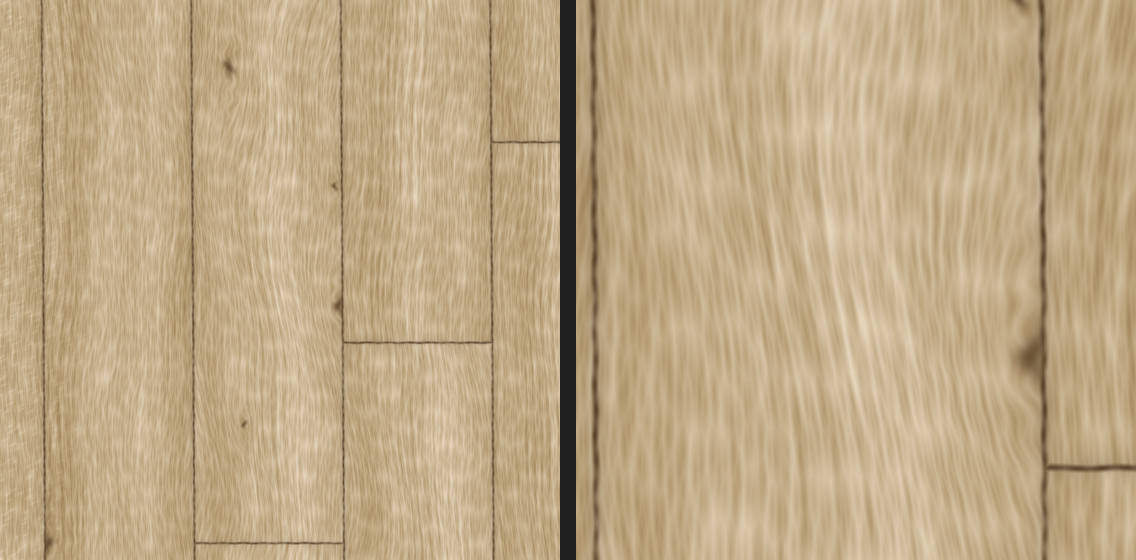
Left, the full canvas; right, a detail of the centre.
This texture is drawn by a WebGL 1 fragment shader. Its source:

```glsl
precision highp float;
// Pale oak floor: upright planks, a little tilted, with end joints stepping up
// from one column to the next. Layered sines give bands and growth rings,
// stretched cellular noise gives fibres and pores; a few knots bend the grain.

uniform vec2 u_resolution;

const float PLANK_WIDTH = 0.267;
const float PLANK_LENGTH = 1.79;

vec2 hash2(vec2 p) {
  return fract(sin(vec2(dot(p, vec2(127.1, 311.7)), dot(p, vec2(269.5, 183.3)))) * 43758.5);
}

// Distance to the nearest jittered cell point
float cellular(vec2 p) {
  vec2 base = floor(p);
  float nearest = 4.0;
  for (int j = -1; j <= 1; j++) {
    for (int i = -1; i <= 1; i++) {
      vec2 cell = base + vec2(float(i), float(j));
      vec2 toPoint = cell + hash2(cell) - p;
      nearest = min(nearest, dot(toPoint, toPoint));
    }
  }
  return sqrt(nearest);
}

// Horizontal position in plank widths; whole numbers are the long seams
float plankCoord(vec2 p) {
  return (p.x - 0.0745 - 0.006 * (1.0 - p.y)) / PLANK_WIDTH + 1.0;
}

// Soft dark line around a signed distance
float gap(float dist, float halfWidth) {
  float soft = 0.0013 + 0.5 / u_resolution.y;
  return 1.0 - smoothstep(halfWidth - soft, halfWidth + soft, abs(dist));
}

vec3 oak(float tone) {
  vec3 curve = pow(vec3(clamp(tone, 0.0, 1.1)), vec3(1.0, 1.06, 1.25));
  return mix(vec3(0.56, 0.45, 0.30), vec3(0.87, 0.80, 0.69), curve);
}

void main() {
  vec2 uv = gl_FragCoord.xy / u_resolution.y;
  float y = uv.y;

  // Plank layout
  float column = floor(plankCoord(uv));
  float across = plankCoord(uv) - column;
  float along = (y - 0.03 - 0.358 * (column - 2.0)) / PLANK_LENGTH;
  float row = floor(along);
  vec2 random = hash2(vec2(column + 3.0, row + 8.0));
  float seed = 6.283 * random.x;

  // Knots, each kept inside its own plank
  float knotCore = 0.0, knotHalo = 0.0, knotPush = 0.0;
  for (int i = 0; i < 5; i++) {
    float k = float(i);
    float side = k - 1.55;
    vec2 center = vec2(0.625 - 0.09 * side * side, 0.88 - 0.2125 * k);
    float size = 0.0045 + 0.0045 * mod(k + 1.0, 2.0);
    float samePlank = step(abs(floor(plankCoord(center)) - column), 0.5);
    vec2 d = (uv - center) / size;
    d.x += 0.35 * sin(d.y * 1.7 + k);
    knotCore += samePlank * exp(-1.3 * dot(d * vec2(1.0, 0.6), d * vec2(1.0, 0.6)));
    knotHalo += samePlank * exp(-0.6 * length(d * vec2(1.0, 0.28)));
    knotPush += samePlank * d.x * size * exp(-0.06 * dot(d, d * vec2(1.0, 0.15)));
  }

  // Grain coordinates, bent by slow waves and by the knots
  float wave = 0.04 * sin(y * 6.0 + seed) + 0.016 * sin(y * 17.0 + across * 5.0 + seed * 2.0);
  float bent = across + wave * mix(0.4, 1.7, random.y) - 2.2 * knotPush;
  vec2 grain = vec2(bent * PLANK_WIDTH + seed * 3.0, y);

  // Broad light and dark bands
  float tone = 0.70 + 0.10 * (random.y - 0.5);
  tone += 0.085 * cos(6.283 * (across - 0.6 + 0.07 * sin(y * 4.0 + seed)));
  tone += 0.05 * sin(bent * 17.0 + seed + 1.2 * sin(y * 3.0 + seed));
  tone += 0.03 * sin(y * 11.0 + across * 4.0 + seed * 3.0) * sin(y * 4.3 + seed);

  // Growth rings, showing on part of each plank
  float figure = smoothstep(-0.3, 0.9, sin(across * 6.0 + seed + 0.8 * sin(y * 3.5)));
  float ring = 0.5 + 0.5 * sin(bent * 115.0 + 1.5 * sin(bent * 23.0 + seed) + 0.6 * sin(y * 29.0));
  tone += figure * (0.04 - 0.17 * ring * ring * ring);

  // Fibres and pores
  tone += 0.26 * (cellular(grain * vec2(130.0, 9.0)) - 0.5);
  tone += 0.36 * (cellular(grain * vec2(250.0, 34.0) + 17.0) - 0.5);

  // Pale cross flecks toward the left
  float fleck = cellular(vec2(uv.x * 25.0 + y * 10.0, y * 90.0 - uv.x * 45.0));
  tone += 0.12 * smoothstep(0.3, 0.1, fleck) * smoothstep(0.22, 0.02, uv.x);

  tone -= 0.24 * min(knotHalo, 1.0);
  vec3 color = oak(tone);
  color = mix(color, vec3(0.36, 0.26, 0.16), 0.8 * min(knotCore, 1.0));

  // Seams and end joints, with a ragged edge
  float seamDist = (across - floor(across + 0.5)) * PLANK_WIDTH;
  float jointDist = (along - floor(along + 0.5)) * PLANK_LENGTH;
  float seamWear = 0.74 + 0.14 * sin(y * 420.0) + 0.12 * sin(y * 37.0 + 2.0 * sin(y * 13.0));
  float jointWear = 0.76 + 0.12 * sin(uv.x * 430.0) + 0.1 * sin(uv.x * 61.0);
  float seam = gap(seamDist + 0.0004 * sin(y * 190.0), 0.0015) * seamWear;
  float joint = gap(jointDist + 0.0004 * sin(uv.x * 170.0), 0.0016) * jointWear;
  color *= 1.0 - 0.10 * exp(-min(abs(seamDist), abs(jointDist)) * 220.0);
  color = mix(color, vec3(0.34, 0.25, 0.15), max(seam, joint));

  gl_FragColor = vec4(color, 1.0);
}
```
